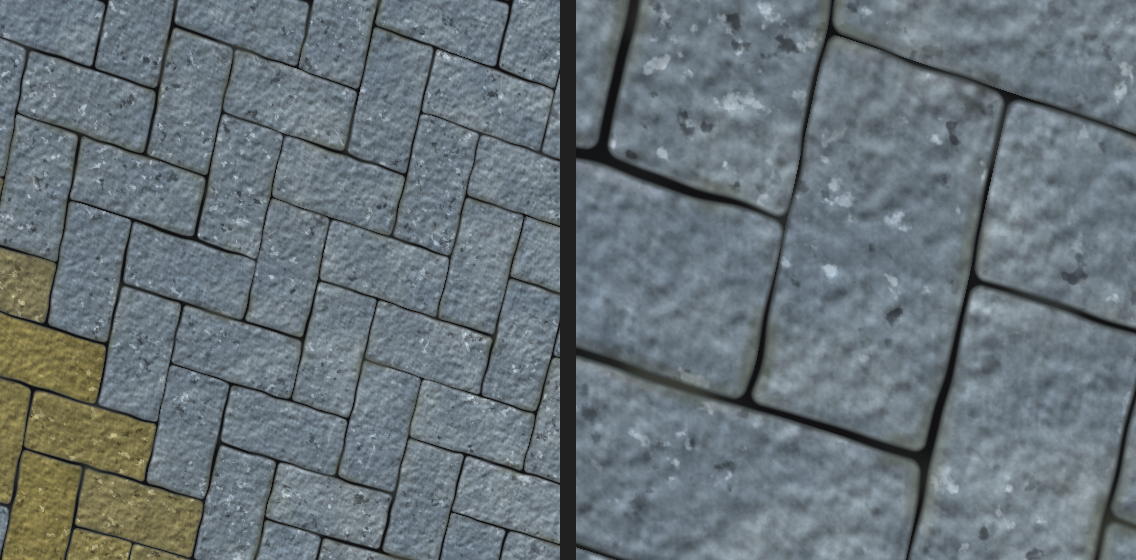
Left: the whole. Right: its middle third, enlarged.
This texture is drawn by a Shadertoy shader. Its source:

```glsl
// Worn grey herringbone pavers seen at a slant, with a diagonal band of ochre pavers.

#define JOINT 0.021                    // mean half width of a joint, in paver widths
#define CORNER 0.06                    // corner radius of a paver
#define RAGGED 0.030                   // waviness of the paver edges
#define GRAIN 0.72                     // strength of the embossed grain
#define GREY vec3(0.408, 0.457, 0.497)
#define PALE vec3(0.492, 0.538, 0.565)
#define OCHRE vec3(0.472, 0.446, 0.308)
#define SHADE vec3(0.225, 0.240, 0.240)
#define GAP vec3(0.065, 0.067, 0.075)
#define MOSS vec3(0.350, 0.360, 0.270)

// Perspective view: paver grid (x, y, 1) to canvas, y pointing down
const mat3 VIEW = mat3(0.1167, 0.0401, 0.00775,
                      -0.0209, 0.1189, 0.00825,
                       0.1563, 0.1823, 1.0);
const mat2 TURN = mat2(0.8, 0.6, -0.6, 0.8);

float hash(vec2 p) {
    vec3 h = fract(vec3(p.xyx) * 0.1031);
    h += dot(h, h.yzx + 33.33);
    return fract((h.x + h.y) * h.z);
}

float noise(vec2 p) {
    vec2 i = floor(p), f = fract(p);
    f = f * f * (3.0 - 2.0 * f);
    return mix(mix(hash(i), hash(i + vec2(1, 0)), f.x),
               mix(hash(i + vec2(0, 1)), hash(i + vec2(1, 1)), f.x), f.y);
}

float fbm(vec2 p) {
    float sum = 0.0, amp = 0.5;
    for (int i = 0; i < 4; i++) {
        sum += amp * noise(p);
        p = 2.0 * TURN * p + 17.3;
        amp *= 0.5;
    }
    return sum / 0.9375;
}

// Centre (xy) and half size (zw) of the 2:1 paver that covers p
vec4 herringbone(vec2 p) {
    vec2 cell = floor(p + vec2(1.0, 0.5));
    float m = mod(cell.x - cell.y, 4.0);
    vec4 paver = m < 1.5
        ? vec4(cell.x - m + 1.0, cell.y + 0.5, 1.0, 0.5)
        : vec4(cell.x + 0.5, cell.y + (m < 2.5 ? 0.0 : 1.0), 0.5, 1.0);
    paver.xy -= vec2(1.0, 0.5);
    return paver;
}

void mainImage(out vec4 fragColor, in vec2 fragCoord) {
    vec2 uv = fragCoord / iResolution.xy;
    vec3 h = inverse(VIEW) * vec3(uv.x, 1.0 - uv.y, 1.0);
    vec2 p = h.xy / h.z;
    float pixel = length(fwidth(p)) * 0.5;

    // Paver identity and its own random values
    vec4 paver = herringbone(p);
    vec2 id = paver.xy * 2.0 + 60.0;
    float tone = hash(id), wear = hash(id + 41.7);
    vec2 shift = vec2(hash(id + 7.1), hash(id + 23.9)) - 0.5;
    float column = round((paver.x - paver.y) * 0.5);
    bool ochre = column == -2.0 || column == -3.0;

    // Rounded box with slightly uneven edges; depth is positive inside
    vec2 wobble = vec2(noise(p * 4.0), noise(p * 4.0 + 31.0)) - 0.5;
    vec2 local = p - paver.xy - shift * 0.012 + wobble * RAGGED;
    float joint = JOINT * (0.4 + 1.2 * noise(p * 1.3 + 9.0)) * (1.15 - 0.3 * uv.x);
    vec2 q = abs(local) - paver.zw + joint + CORNER;
    float depth = CORNER - length(max(q, 0.0)) - min(max(q.x, q.y), 0.0);
    vec2 normal = q.x > q.y ? vec2(sign(local.x), 0.0) : vec2(0.0, sign(local.y));
    float facing = dot(normal, vec2(-0.5, -0.85));

    // Stone body: mottling, paler towards the lower right
    vec2 s = p + shift * 37.0 + 50.0;
    float mottle = fbm(s * 2.6);
    float drift = 0.5 * uv.x - 0.25 * uv.y - 0.1;
    float pale = smoothstep(0.3, 0.9, mottle + 0.2 * (tone - 0.5) + 0.4 * drift);
    vec3 stone = mix(GREY, PALE, pale);
    stone += vec3(0.02, 0.006, -0.02) * (fbm(s * 1.4 + 5.0) - 0.45 + 0.4 * (wear - 0.5));
    if (ochre) {
        stone = OCHRE * (0.87 + 0.27 * mottle);
        stone += vec3(0.02, 0.0, -0.07) * (tone - 0.4);
    }

    // Embossed grain, small chipped flecks and pits, rare soft stains
    float relief = fbm(s * 11.0) - fbm(s * 11.0 + vec2(0.3, 0.45));
    stone *= 1.0 + GRAIN * relief;
    vec2 turned = TURN * s;
    float rough = smoothstep(0.3, 0.7, noise(turned * 2.1 + 80.0) + 0.3 * (wear - 0.5));
    float fleck = smoothstep(0.66, 0.80, fbm(turned * 10.0 + 3.0));
    float pit = smoothstep(0.67, 0.82, fbm(turned * 9.0 + 71.0));
    stone += 0.16 * fleck * (0.3 + rough);
    stone *= 1.0 - 0.3 * pit * (0.3 + rough);
    stone *= 1.0 - 0.3 * smoothstep(0.76, 0.88, fbm(turned * 3.3 + 140.0));

    // Bevel: worn light rim facing up and left, soft shade on the other sides
    float band = smoothstep(0.0, 0.03, depth) * (1.0 - smoothstep(0.035, 0.09, depth));
    float chipped = smoothstep(0.2, 0.7, noise(p * 7.0 + 19.0));
    stone += vec3(0.085, 0.075, 0.080) * band * chipped * max(facing, 0.0);
    stone *= 1.0 - 0.12 * band * max(-facing, 0.0);
    float moss = smoothstep(0.5, 0.85, noise(p * 2.3 + 200.0));
    stone = mix(stone, MOSS, 0.4 * moss * (1.0 - smoothstep(0.01, 0.09, depth)));

    // Joint: thin black core, dusty in places, rising through shade to the stone
    float dust = smoothstep(0.4, 0.85, noise(p * 2.7 + 300.0));
    vec3 gap = mix(GAP, mix(SHADE, MOSS, 0.6 * moss), 0.7 * dust);
    float soft = max(pixel, 0.008);
    vec3 color = mix(gap, SHADE, smoothstep(-0.014 - 0.5 * soft, 0.002, depth));
    color = mix(color, stone, smoothstep(-0.006 - soft, 0.014 + soft, depth));

    fragColor = vec4(clamp(color, 0.0, 1.0), 1.0);
}
```
